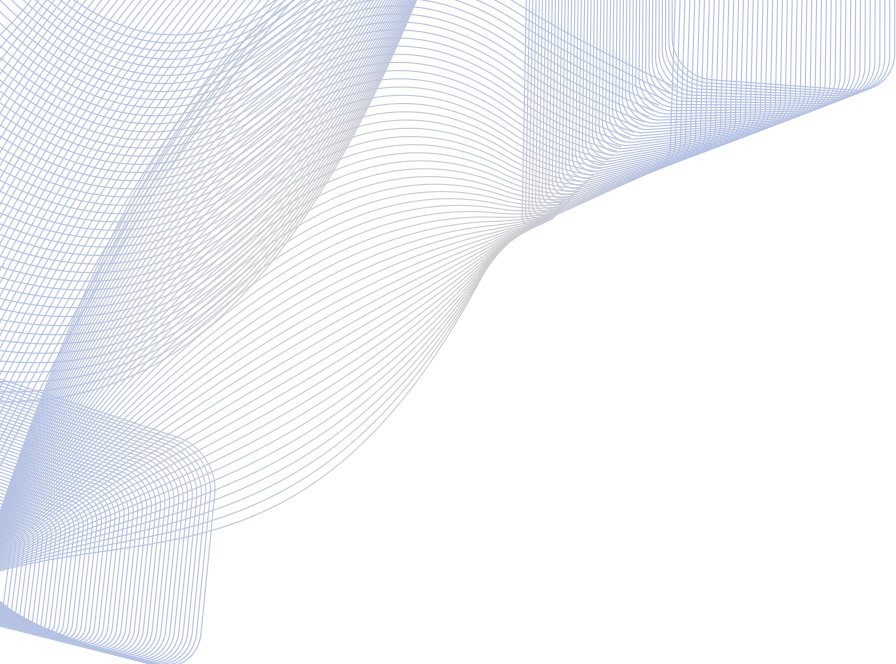
This background is drawn by a Shadertoy shader. Its source:

```glsl
// Fine blue-grey line mesh: folded sheets and two rounded ribbons on white paper.
#define PAGE_HEIGHT 570.0
#define LINE_WIDTH 1.0
#define SHEET_LINES 54
#define BOWL_LINES 44
#define CORNER_LINES 34
#define RIBBON_LINES 46
#define PAPER vec3(1.0)
#define GREY_INK vec3(0.80, 0.80, 0.82)
#define BLUE_INK vec3(0.71, 0.76, 0.89)

// Box-filtered coverage of a thin line at distance d.
float stroke(float d, float pixel) {
    float h = 0.5 * LINE_WIDTH;
    return clamp((h - d) / pixel + 0.5, 0.0, 1.0)
         - clamp((-h - d) / pixel + 0.5, 0.0, 1.0);
}

// Weights of the first, middle and last state of a blend.
vec3 blendWeights(float s) {
    return vec3((1.0 - s) * (1.0 - 2.0 * s), 4.0 * s * (1.0 - s), s * (2.0 * s - 1.0));
}

// Unprinted share left by a blend of cubic curves: spans in x, four control heights.
float weave(vec2 p, float pixel, int count, vec2 span0, vec2 span1, vec2 span2,
            vec4 y0, vec4 y1, vec4 y2) {
    float blank = 1.0;
    for (int i = 0; i < count; i++) {
        vec3 w = blendWeights(float(i) / float(count - 1));
        vec2 span = w.x * span0 + w.y * span1 + w.z * span2;
        vec4 y = w.x * y0 + w.y * y1 + w.z * y2;
        float u = (p.x - span.x) / (span.y - span.x);
        if (u < 0.0 || u >= 1.0) continue;
        float v = 1.0 - u;
        float height = dot(y, vec4(v * v * v, 3.0 * u * v * v, 3.0 * u * u * v, u * u * u));
        float slope = 3.0 * dot(y.yzw - y.xyz, vec3(v * v, 2.0 * u * v, u * u)) / (span.y - span.x);
        blank *= 1.0 - stroke(abs(p.y - height) * inversesqrt(1.0 + slope * slope), pixel);
    }
    return blank;
}

// Signed distance to the line a-b, positive outside.
float edge(vec2 p, vec2 a, vec2 b) {
    vec2 dir = normalize(b - a);
    return dot(p - a, vec2(-dir.y, dir.x));
}

float roundMax(float a, float b, float r) {
    return min(max(a, b), -r) + length(max(vec2(a, b) + r, 0.0));
}

// Unprinted share left by a blend of three-sided outlines with round corners.
float ribbon(vec2 p, float pixel, vec2 a0, vec2 b0, vec2 c0, vec2 d0,
             vec2 a1, vec2 b1, vec2 c1, vec2 d1, vec2 radius) {
    float blank = 1.0;
    for (int i = 0; i < RIBBON_LINES; i++) {
        float s = float(i) / float(RIBBON_LINES - 1);
        vec2 b = mix(b0, b1, s);
        vec2 c = mix(c0, c1, s);
        float r = mix(radius.x, radius.y, s);
        float d = roundMax(edge(p, mix(a0, a1, s), b), edge(p, b, c), r);
        d = roundMax(d, edge(p, c, mix(d0, d1, s)), r);
        blank *= 1.0 - stroke(abs(d), pixel);
    }
    return blank;
}

void mainImage(out vec4 fragColor, in vec2 fragCoord) {
    // Page units, measured down from the upper left corner.
    float pixel = PAGE_HEIGHT / iResolution.y;
    vec2 p = vec2(fragCoord.x, iResolution.y - fragCoord.y) * pixel;

    // Large sheet fanning out of the lower left, then folding to the right.
    float blank = weave(p, pixel, SHEET_LINES,
        vec2(0, 415), vec2(0, 430), vec2(0, 455),
        vec4(490, 452, 498, 235), vec4(465, 256, 115, 165), vec4(440, -10, -90, 10));
    blank *= weave(p, pixel, SHEET_LINES,
        vec2(415, 480), vec2(430, 490), vec2(455, 580),
        vec4(235, 200, 191, 180), vec4(165, 172, 174, 172), vec4(10, 35, 55, 75));

    // Bowl-shaped arcs of the upper left and the grid crossing them.
    blank *= weave(p, pixel, BOWL_LINES,
        vec2(0, 360), vec2(0, 335), vec2(0, 300),
        vec4(345, 345, 289, -6), vec4(150, 210, 190, -10), vec4(-60, 60, 60, -60));
    blank *= weave(p, pixel, CORNER_LINES,
        vec2(0, 30), vec2(0, 145), vec2(0, 260),
        vec4(30, 20, 10, -5), vec4(215, 125, 50, -8), vec4(400, 230, 90, -10));

    // Upper right ribbon.
    blank *= ribbon(p, pixel,
        vec2(577, -10), vec2(577, 66), vec2(768, 80), vec2(768, -10),
        vec2(452, -10), vec2(448, 198), vec2(575, 140), vec2(580, -10), vec2(34, 12));

    // Lower left ribbon.
    blank *= ribbon(p, pixel,
        vec2(-10, 535), vec2(169, 580), vec2(188, 387), vec2(-10, 322),
        vec2(-10, 500), vec2(0, 540), vec2(10, 465), vec2(-10, 455), vec2(36, 5));

    // Grey ink in the middle turns blue toward the far ends.
    vec3 ink = mix(GREY_INK, BLUE_INK, smoothstep(110.0, 310.0, distance(p, vec2(330, 270))));
    fragColor = vec4(mix(ink, PAPER, blank), 1.0);
}
```
